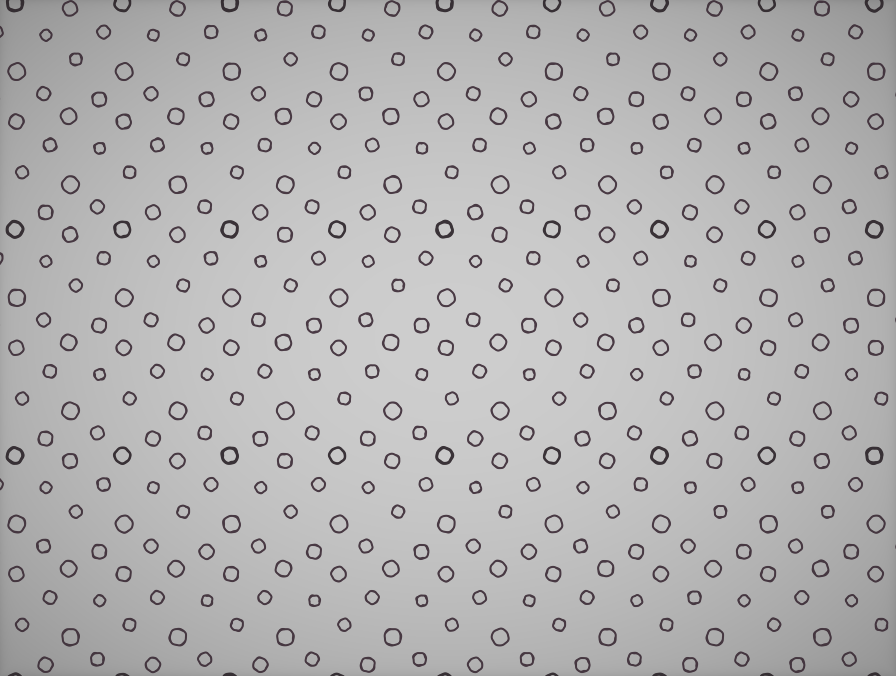
Give the GLSL for this pattern, as a Shadertoy shader.

```glsl
// Small plum rings scattered over a grey sheet that darkens towards its rim.
// Eight jittered rings on a staggered lattice form a half-drop repeat; layered
// sines and a hash make each outline slightly uneven.

const float SHEET_HEIGHT = 579.0;           // design units down the canvas
const vec2  REPEAT = vec2(92.0, 96.875);    // column width, half-drop height
const vec2  ORIGIN = vec2(13.5, 5.1);       // first lattice point from top left
const float HALF_LINE = 0.88;
const float WOBBLE = 0.22;
const float WEAR = 0.38;
const vec3  INK = vec3(0.29, 0.23, 0.27);
const vec3  DARK_INK = vec3(0.23, 0.20, 0.22);
const float CENTRE_GREY = 0.805;
const float VIGNETTE = 0.455;
const float RIM_SHADE = 0.045;
const float RIM_WIDTH = 4.0;

// Jitter from the lattice (xy) and radius (z)
const vec3 RINGS[8] = vec3[8](
    vec3(-0.7, -2.4, 6.6), vec3(0.5, 2.2, 6.1),
    vec3( 2.9,  0.8, 4.6), vec3(6.3, -1.9, 5.4),
    vec3( 0.9,  7.8, 7.1), vec3(5.5, -2.8, 5.1),
    vec3( 0.9,  2.5, 5.5), vec3(2.5,  7.3, 6.0));

float hash(vec3 p) {
    p = fract(p * vec3(0.1031, 0.1137, 0.0973));
    p += dot(p, p.yzx + 33.33);
    return fract((p.x + p.y) * p.z);
}

// Ring centre inside one half-drop block
vec2 ringCentre(int i) {
    float row = float(i / 2);
    float side = float(i % 2);
    vec2 lattice = vec2(0.5 * side + 0.25 * mod(row, 2.0), 0.25 * row);
    return ORIGIN + lattice * REPEAT + RINGS[i].xy;
}

// Coverage of an uneven ring outline
float ringInk(vec2 q, float radius, float extra, float seed, float pixel) {
    float angle = atan(q.y, q.x);
    float phase = 6.2832 * seed;
    float wave = sin(4.0 * angle + phase) + 0.5 * sin(7.0 * angle - 2.0 * phase);
    float worn = max(0.0, sin(3.0 * angle + 3.0 * phase));
    float halfLine = HALF_LINE + extra + WEAR * worn * seed;
    float d = abs(length(q) - radius - WOBBLE * wave) - halfLine;
    return 1.0 - smoothstep(-0.6 * pixel, 0.6 * pixel, d);
}

vec3 sheet(vec2 uv, vec2 p, vec2 size) {
    vec2 c = uv - 0.5;
    vec2 edge = min(p, size - p);
    float rim = exp(-min(edge.x, edge.y) / RIM_WIDTH);
    return vec3(CENTRE_GREY - VIGNETTE * dot(c, c) - RIM_SHADE * rim);
}

void mainImage(out vec4 fragColor, in vec2 fragCoord) {
    float pixel = SHEET_HEIGHT / iResolution.y;
    vec2 uv = fragCoord / iResolution.xy;
    vec2 size = iResolution.xy * pixel;
    vec2 p = vec2(fragCoord.x, iResolution.y - fragCoord.y) * pixel;
    vec3 color = sheet(uv, p, size);
    float light = mix(1.0, color.r / CENTRE_GREY, 0.4);

    for (int i = 0; i < 8; i++) {
        // Nearest copy, each block shifted half a column
        vec2 q = p - ringCentre(i);
        float row = round(q.y / REPEAT.y);
        float shift = 0.5 * mod(row, 2.0);
        float col = round(q.x / REPEAT.x - shift);
        q -= vec2(col + shift, row) * REPEAT;

        // The first ring of every full repeat is inked twice
        float twice = (i == 0 && mod(row, 2.0) < 0.5) ? 1.0 : 0.0;
        float evenCol = 1.0 - mod(abs(col), 2.0);
        float extra = twice * (0.22 + 0.2 * evenCol);
        float seed = hash(vec3(col + 7.0, row + 11.0, float(i) + 3.0));
        float ink = ringInk(q, RINGS[i].z, extra, seed, pixel);
        color = mix(color, mix(INK, DARK_INK, twice) * light, ink);
    }
    fragColor = vec4(color, 1.0);
}
```
